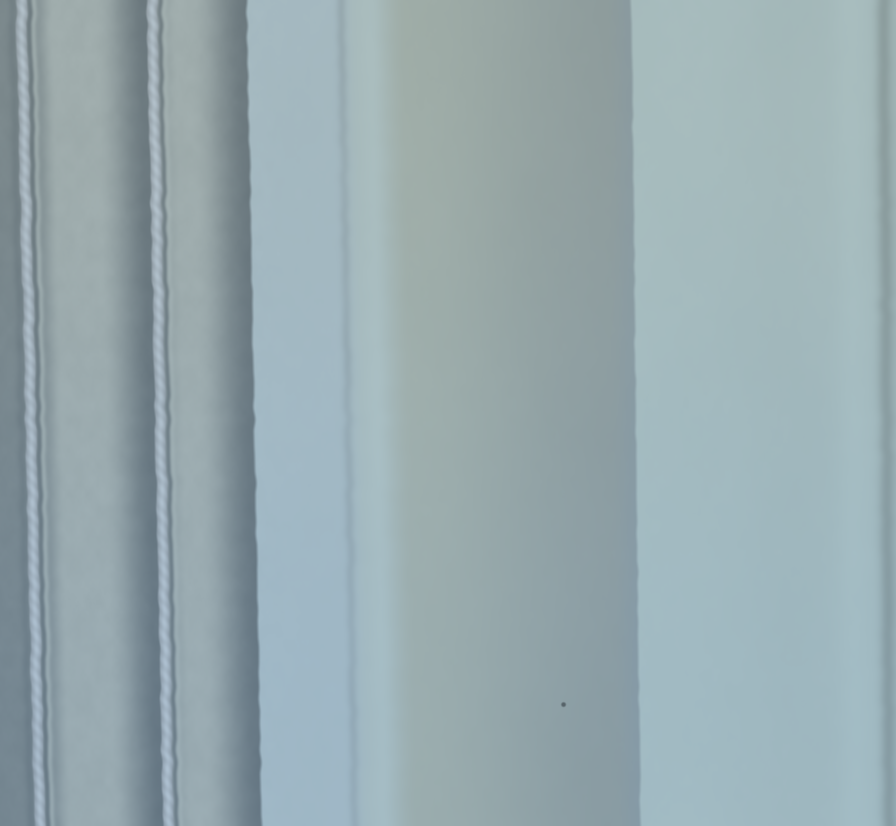
A Shadertoy shader for this texture:

```glsl
// Pale blue-grey painted panels and pleats with two twisted cords, lit softly from one side.

// Layout: positions along the top edge, as fractions of the width
const vec2 CORDS = vec2(0.0240, 0.1700);
const float CORD_RADIUS = 0.0070;
const float FOLD_EDGE = 0.2755;
const float GROOVE = 0.3810;
const float RECESS = 0.4330;
const float STEP_EDGE = 0.7045;
const float RIGHT_SEAM = 0.9860;
const vec2 LEAN = vec2(0.021, 0.006);   // sideways drift at the left and right
const vec2 SPECK = vec2(0.629, 0.147);

// Colours
const vec3 SHADOW = vec3(0.41, 0.47, 0.505);
const vec3 PLEAT = vec3(0.612, 0.672, 0.685);
const vec3 PANEL_BLUE = vec3(0.635, 0.722, 0.765);
const vec3 STRIP = vec3(0.645, 0.727, 0.745);
const vec3 RECESS_LIGHT = vec3(0.617, 0.680, 0.672);
const vec3 RECESS_DARK = vec3(0.548, 0.612, 0.627);
const vec3 PANEL_RIGHT = vec3(0.643, 0.733, 0.752);
const vec3 CORD_LIGHT = vec3(0.69, 0.755, 0.805);
const vec3 COOL_SHIFT = vec3(-0.016, -0.003, 0.018);

float hash(vec2 p) {
    return fract(sin(dot(p, vec2(127.1, 311.7))) * 43758.5453);
}

float noise(vec2 p) {
    vec2 i = floor(p), f = fract(p);
    f = f * f * (3.0 - 2.0 * f);
    return mix(mix(hash(i), hash(i + vec2(1, 0)), f.x),
               mix(hash(i + vec2(0, 1)), hash(i + vec2(1, 1)), f.x), f.y);
}

float fbm(vec2 p) {
    float sum = 0.0, amp = 0.5;
    for (int i = 0; i < 4; i++) {
        sum += amp * noise(p);
        p = p * 2.03 + 7.1;
        amp *= 0.5;
    }
    return sum;
}

float band(float x, float center, float width) {
    float d = (x - center) / width;
    return exp(-d * d);
}

// Rounded pleats between the cords, darkening towards the next fold
vec3 pleats(float x) {
    float first = smoothstep(0.035, 0.060, x) * (1.0 - smoothstep(0.105, 0.163, x));
    float second = smoothstep(0.172, 0.197, x) * (1.0 - smoothstep(0.212, 0.276, x));
    float lit = x < CORDS.x ? 0.32 : (x < CORDS.y ? mix(0.40, 1.0, first) * step(x, 0.11) 
              + step(0.11, x) * first : mix(0.60 * step(x, 0.20), 1.0, second));
    return mix(SHADOW, PLEAT, clamp(lit, 0.0, 1.0));
}

// Twisted cord with a fine shadow line and a lit ridge on its right
vec3 addCord(vec3 col, float x, float y, float center, float aa) {
    float d = x - center;
    float twist = 0.5 + 0.5 * sin(6.2832 * (y * 62.0 + d * 65.0));
    float mask = 1.0 - smoothstep(CORD_RADIUS - 0.0015 - aa, CORD_RADIUS + aa, abs(d));
    col = mix(col, SHADOW, 0.55 * band(d, -0.0105, 0.005));
    vec3 cord = CORD_LIGHT * (0.94 + 0.05 * twist);
    cord *= 1.0 - 0.14 * smoothstep(0.0, CORD_RADIUS, abs(d));
    col = mix(col, cord, mask);
    col = mix(col, PLEAT * 1.03, 0.75 * band(d, 0.0135, 0.0035));
    return mix(col, SHADOW, 0.78 * band(d, 0.0087, 0.0021 + aa * 0.5));
}

void mainImage(out vec4 fragColor, in vec2 fragCoord) {
    vec2 uv = fragCoord / iResolution.xy;
    float aspect = iResolution.x / iResolution.y;
    float aa = 0.8 / iResolution.x;

    // Straighten the leaning lines and give the edges a slight wobble
    float wobble = (noise(vec2(uv.x * 5.0, uv.y * 65.0)) - 0.5) * 0.0022;
    float x = uv.x - (1.0 - uv.y) * mix(LEAN.x, LEAN.y, uv.x) + wobble;

    // Pleats and cords
    vec3 col = pleats(x);
    col = addCord(col, x, uv.y, CORDS.x, aa);
    col = addCord(col, x, uv.y, CORDS.y, aa);

    // Blue panel, groove and rounded strip
    vec3 panel = mix(PANEL_BLUE, STRIP, smoothstep(GROOVE - 0.004, GROOVE + 0.020, x));
    float grooveDepth = mix(0.060, 0.085, noise(vec2(3.0, uv.y * 14.0)));
    panel *= 1.0 - grooveDepth * band(x, GROOVE, 0.0055);
    panel *= 1.0 + 0.018 * band(x, GROOVE + 0.033, 0.014);

    // Recessed panel fading into shade
    float shade = smoothstep(RECESS, STEP_EDGE, x);
    vec3 recess = mix(RECESS_LIGHT, RECESS_DARK, shade);
    recess += vec3(-0.014, -0.006, 0.012) * smoothstep(STEP_EDGE - 0.03, STEP_EDGE, x);
    panel = mix(panel, recess, smoothstep(RECESS - 0.020, RECESS + 0.020, x));
    col = mix(col, panel, smoothstep(FOLD_EDGE - 0.0015 - aa, FOLD_EDGE + 0.0015 + aa, x));

    // Right panel with a soft highlight beside its seam
    vec3 right = PANEL_RIGHT * (1.0 - 0.018 * band(x, 0.88, 0.07));
    right *= 1.0 + 0.018 * band(x, 0.948, 0.018);
    right *= 1.0 - 0.13 * band(x, RIGHT_SEAM, 0.009);
    right *= 1.0 - 0.035 * smoothstep(RIGHT_SEAM - 0.01, RIGHT_SEAM + 0.004, x);
    col = mix(col, right, smoothstep(STEP_EDGE - 0.0015 - aa, STEP_EDGE + 0.0015 + aa, x));

    // Cooler light below, warmer above, then faint mottling and paint grain
    col += COOL_SHIFT * (0.65 - 1.3 * smoothstep(0.1, 0.95, uv.y));
    col += 0.018 * (fbm(uv * vec2(9.0, 4.0)) - 0.47);
    float rough = 1.0 - smoothstep(0.25, 0.32, x);
    col += mix(0.006, 0.026, rough) * (fbm(uv * vec2(90.0, 55.0)) - 0.47);

    // Small dark speck
    float speck = length((uv - SPECK) * vec2(aspect, 1.0));
    col = mix(col, SHADOW * 0.7, 0.8 * (1.0 - smoothstep(0.0012, 0.0042, speck)));
    fragColor = vec4(clamp(col, 0.0, 1.0), 1.0);
}
```
